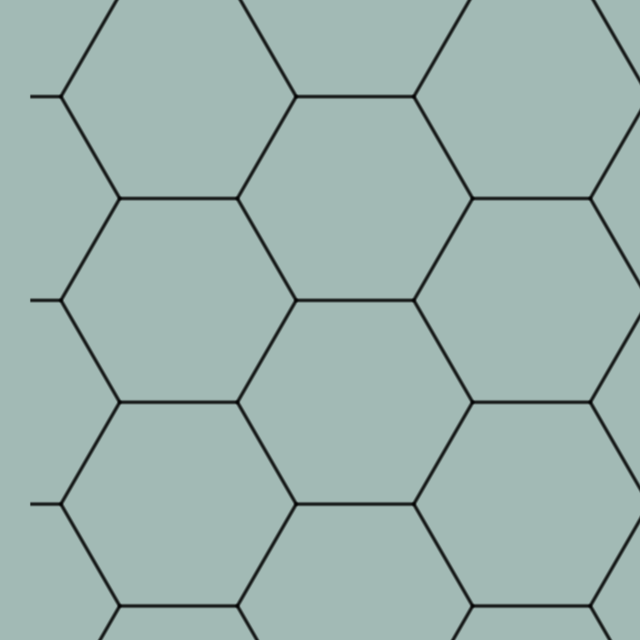
Give the GLSL for this pattern, as a Shadertoy shader.

```glsl
// Flat-topped honeycomb of soft dark lines on pale sage, with an open left margin.

// Offset from the nearest hexagon centre; side is the hexagon's edge length.
vec2 hexLocal(vec2 p, float side) {
    vec2 period = side * vec2(3.0, sqrt(3.0));
    vec2 a = p - period * floor(p / period + 0.5);
    vec2 b = p - period * (floor(p / period) + 0.5);
    return dot(a, a) < dot(b, b) ? a : b;
}

void mainImage(out vec4 fragColor, in vec2 fragCoord) {
    vec2 uv = fragCoord / iResolution.y;
    float pixel = 1.0 / iResolution.y;

    float side = 0.1838;
    float apothem = side * sqrt(0.75);
    vec2 local = hexLocal(uv - vec2(0.2790, 0.5307), side);

    // Translucent strokes multiply, so the corners come out darker
    float light = 1.0;
    for (int i = 0; i < 3; i++) {
        float angle = radians(30.0 + 60.0 * float(i));
        float edge = apothem - abs(dot(local, vec2(cos(angle), sin(angle))));
        light *= 1.0 - 0.86 * (1.0 - smoothstep(0.0002, max(0.0051, 1.5 * pixel), edge));
    }

    // Strokes stop short of the left border
    float drawn = smoothstep(-pixel, pixel, uv.x - 0.0473);
    fragColor = vec4(vec3(0.637, 0.729, 0.708) * mix(1.0, light, drawn), 1.0);
}
```
